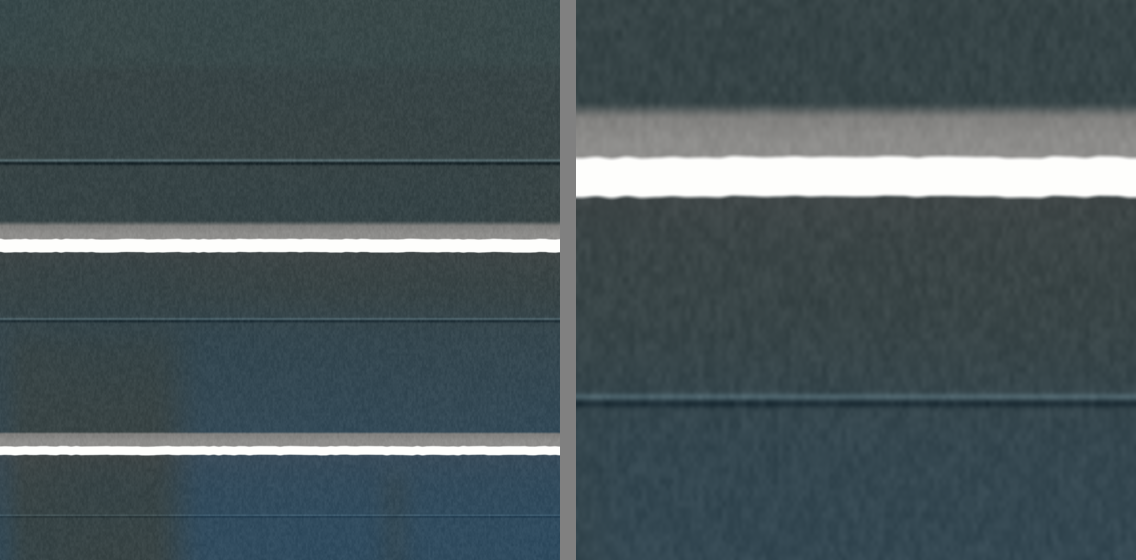
Left: the whole. Right: its middle third, enlarged.
Reproduce this texture procedurally as a three.js fragment shader.

```glsl
// Dark brushed panels stacked in perspective: two glowing strips with grey upper
// lips, three thin seams between them, and blue reflections toward the bottom.
// Strips and seams are looped soft bands; value noise adds grain and stains.
varying vec2 vUv;

float hash(vec2 p) {
  vec3 q = fract(vec3(p.xyx) * 0.1031);
  q += dot(q, q.yzx + 33.33);
  return fract((q.x + q.y) * q.z);
}

float noise(vec2 p) {
  vec2 i = floor(p), f = fract(p);
  f = f * f * (3.0 - 2.0 * f);
  return mix(mix(hash(i), hash(i + vec2(1.0, 0.0)), f.x),
             mix(hash(i + vec2(0.0, 1.0)), hash(i + vec2(1.0, 1.0)), f.x), f.y);
}

// Soft-edged band from lo to hi
float band(float y, float lo, float hi, float soft) {
  return smoothstep(lo - soft, lo + soft, y) * (1.0 - smoothstep(hi - soft, hi + soft, y));
}

// Smooth ridge around a centre line
float ridge(float y, float centre, float width) {
  float d = (y - centre) / width;
  return exp(-d * d);
}

vec3 panelColour(vec2 uv) {
  vec3 slate = vec3(0.215, 0.260, 0.268);
  vec3 teal = vec3(0.225, 0.290, 0.295);
  vec3 blue = vec3(0.190, 0.298, 0.375);
  vec3 colour = mix(slate, teal, 0.25 + 0.6 * smoothstep(0.865, 0.895, uv.y));

  // Blue reflection, blocked by a dark patch on the left
  float patchX = smoothstep(0.27, 0.37, uv.x) + 0.5 * (1.0 - smoothstep(0.0, 0.05, uv.x));
  float open = mix(patchX, 1.0, 0.6 * smoothstep(0.36, 0.44, uv.y));
  float depth = 1.0 - smoothstep(0.0, 0.53, uv.y);
  float reflection = open * (0.25 * smoothstep(0.0, 0.15, depth) + 0.75 * depth);
  reflection *= 1.0 - 0.35 * ridge(uv.x, 0.705, 0.03) * (1.0 - smoothstep(0.12, 0.19, uv.y));
  colour = mix(colour, blue, reflection * step(uv.y, 0.53));

  // Broad uneven stains
  return colour + (noise(uv * vec2(5.0, 8.0)) - 0.5) * vec3(0.014, 0.004, -0.004);
}

void main() {
  vec2 uv = vUv;
  vec3 colour = panelColour(uv);

  // Brushed grain, stretched vertically
  float grain = noise(uv * vec2(270.0, 150.0)) + 0.6 * noise(uv * vec2(420.0, 300.0) + 17.0) - 0.8;
  colour += 0.038 * grain;

  // Seams: light lip above a dark groove, fading downward
  for (int i = 0; i < 3; i++) {
    float k = float(i);
    float y = 0.7135 - 0.2775 * k - 0.0365 * k * (k - 1.0) + (k > 0.5 ? -0.0055 : 0.0);
    float width = 0.0028 - 0.0006 * k;
    float strength = 1.0 - 0.28 * k;
    colour += vec3(0.12, 0.15, 0.16) * strength * ridge(uv.y, y, width);
    colour -= vec3(0.12, 0.12, 0.11) * strength * ridge(uv.y, y - 1.9 * width, width * 1.2);
  }

  // Glowing strips: the lower one is thinner
  for (int i = 0; i < 2; i++) {
    float k = float(i);
    float base = mix(0.5495, 0.1875, k);
    float top = mix(0.5730, 0.2030, k);
    float lipTop = mix(0.6010, 0.2270, k);
    float wobble = 0.0016 * (noise(vec2(uv.x * 110.0, 9.0 * k)) - 0.5);

    // Warm dim spill on the panel below
    colour += vec3(0.030, 0.008, 0.004) * exp(-max(base - uv.y, 0.0) * 35.0) * step(uv.y, base);

    // Grey lip with a soft upper edge
    float lipSoft = mix(0.0060, 0.0028, k);
    float lip = smoothstep(base, base + 0.002, uv.y)
              * (1.0 - smoothstep(lipTop - lipSoft, lipTop + lipSoft, uv.y));
    vec3 lipColour = vec3(0.555, 0.553, 0.545) + 0.035 * grain;
    lipColour -= 0.05 * smoothstep(top + 0.006, lipTop, uv.y);
    colour = mix(colour, lipColour, lip);

    // White core
    float core = band(uv.y + wobble, base, top, 0.0018);
    colour = mix(colour, vec3(0.995, 0.995, 0.99), core);
  }

  gl_FragColor = vec4(clamp(colour, 0.0, 1.0), 1.0);
}
```
